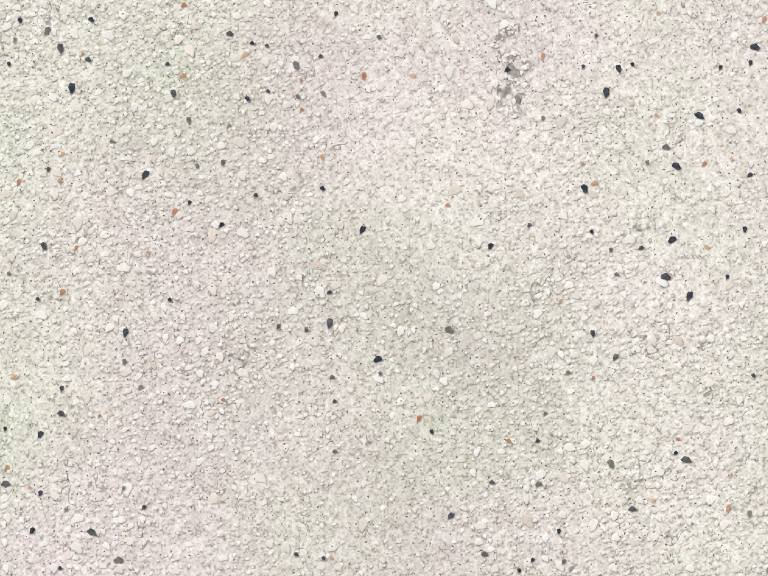
Give the GLSL for this texture, as a Shadertoy shader.

```glsl
// Pale weathered concrete with exposed pebbles, dark stones and tiny pits
vec3 hash3(vec2 p) {
    vec3 q = fract(p.xyx * vec3(0.1031, 0.1030, 0.0973));
    q += dot(q, q.yxz + 33.33);
    return fract((q.xxy + q.yzz) * q.zyx);
}

float noise(vec2 p) {
    vec2 i = floor(p), f = fract(p);
    f = f * f * (3.0 - 2.0 * f);
    return mix(mix(hash3(i).x, hash3(i + vec2(1, 0)).x, f.x),
               mix(hash3(i + vec2(0, 1)).x, hash3(i + vec2(1, 1)).x, f.x), f.y);
}

float fbm(vec2 p) {
    float sum = 0.0, weight = 0.5;
    for (int i = 0; i < 5; i++) {
        sum += weight * noise(p);
        p = mat2(1.6, 1.2, -1.2, 1.6) * p + 7.3;
        weight *= 0.5;
    }
    return sum;
}

// Where pebbles crowd together, 0 to 1
float pebbly(vec2 p) {
    return smoothstep(0.32, 0.62, fbm(p * 3.2 + 41.0));
}

// Nearest scattered stone: signed distance, random tone, offset direction
vec4 stones(vec2 p, float cells, float chance, float minR, float maxR) {
    vec2 g = p * cells, home = floor(g);
    vec4 nearest = vec4(1.0, 0.0, 0.0, 1.0);
    for (int y = -1; y <= 1; y++)
    for (int x = -1; x <= 1; x++) {
        vec2 cell = home + vec2(x, y);
        vec3 place = hash3(cell + cells * 3.7);
        vec3 look = hash3(cell + cells * 9.1 + 57.0);
        float crowd = mix(0.35, 1.0, pebbly((cell + 0.5) / cells));
        if (place.z > chance * crowd) continue;
        vec2 d = g - cell - 0.15 - 0.7 * place.xy;
        float turn = look.x * 6.283, c = cos(turn), s = sin(turn);
        vec2 e = mat2(c, -s, s, c) * d * vec2(1.0, 1.0);
        e.y *= 1.1 + 0.5 * look.z;
        float angle = atan(e.y, e.x + 1e-5);
        float lumps = 1.0 + 0.10 * sin(3.0 * angle + turn) + 0.06 * sin(5.0 * angle);
        float dist = length(e) * lumps - mix(minR, maxR, look.z * look.z);
        if (dist < nearest.x) nearest = vec4(dist, look.y, d / (length(d) + 1e-5));
    }
    nearest.x /= cells;
    return nearest;
}

// Lay a stone with a lit upper side and a contact shadow below it
vec3 lay(vec3 ground, vec4 stone, vec3 color, float shadow, float soft) {
    float lit = dot(stone.zw, normalize(vec2(-0.4, 1.0)));
    float contact = (1.0 - smoothstep(0.0, 0.005, stone.x)) * smoothstep(-0.1, 0.9, -lit);
    ground *= 1.0 - shadow * contact;
    color *= 1.0 + 0.05 * lit * smoothstep(-0.006, 0.0, stone.x);
    return mix(ground, color, smoothstep(soft, -soft, stone.x));
}

void mainImage(out vec4 fragColor, in vec2 fragCoord) {
    vec2 p = fragCoord / iResolution.y;
    float soft = max(0.8 / iResolution.y, 0.0012);

    // Cement with broad pink, olive and pale stains
    float stain = fbm(p * 2.6 + 3.0) - 0.48;
    float hue = fbm(p * 3.5 + 19.0) - 0.48;
    vec3 col = vec3(0.885, 0.863, 0.828) + 0.16 * stain;
    col += hue * vec3(0.05, -0.02, 0.06);

    // Sandy grain, with a longer tail towards the dark
    float grain = 0.55 * noise(p * 370.0) + 0.45 * noise(p * 190.0 + 31.0) - 0.5;
    float lump = noise(p * 95.0 + 11.0) - 0.5;
    float relief = 0.24 * grain + 0.08 * lump;
    relief -= 0.5 * pow(max(-grain - 0.08, 0.0), 1.4);
    col += relief * vec3(0.97, 1.0, 1.05);

    // Broken crevices
    float ridge = abs(noise(p * 30.0 + 2.0 * noise(p * 70.0)) - 0.5);
    float crevice = smoothstep(0.07, 0.0, ridge) * smoothstep(0.55, 0.8, noise(p * 17.0 + 5.0));
    col *= 1.0 - 0.28 * crevice * smoothstep(0.3, 0.7, noise(p * 120.0));

    // Pale pebbles, fine to coarse
    vec3 cream = vec3(0.85, 0.82, 0.775), white = vec3(0.965, 0.955, 0.935);
    for (int i = 0; i < 3; i++) {
        float size = float(i);
        vec4 pebble = stones(p, 92.0 * pow(0.52, size), 0.62 - 0.14 * size, 0.17, 0.42 - 0.06 * size);
        vec3 tone = mix(cream, white, sqrt(pebble.y)) + 0.09 * grain;
        tone.gb -= vec2(0.02, 0.03) * step(fract(pebble.y * 17.0), 0.25);
        col = lay(col, pebble, tone, 0.22, soft);
    }

    // Pinholes
    vec4 pit = stones(p + 3.0, 62.0, 0.5, 0.06, 0.13);
    col = mix(col, vec3(0.40, 0.38, 0.36), 0.85 * smoothstep(soft, -soft, pit.x));

    // A few rusty chips
    vec4 chip = stones(p + 5.0, 24.0, 0.10, 0.07, 0.16);
    vec3 rust = mix(vec3(0.70, 0.47, 0.37), vec3(0.87, 0.74, 0.60), chip.y);
    col = lay(col, chip, rust + 0.15 * grain, 0.25, soft);

    // Slate and basalt stones
    vec4 dark = stones(p + 8.0, 22.0, 0.26, 0.075, 0.20);
    vec3 slate = mix(vec3(0.23, 0.25, 0.29), vec3(0.57, 0.55, 0.51), dark.y * dark.y);
    col = lay(col, dark, slate + 0.18 * grain, 0.35, soft);

    fragColor = vec4(clamp(col, 0.0, 1.0), 1.0);
}
```
